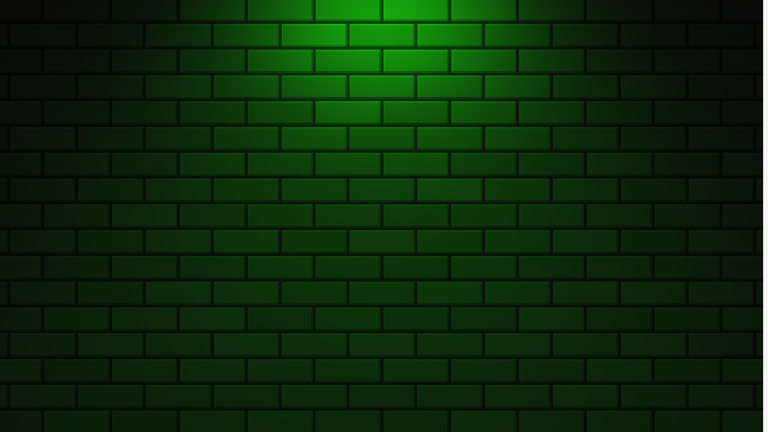
Give the GLSL for this background, as a Shadertoy shader.

```glsl
// A dark brick wall lit by a green spotlight from above, with a white strip on the right.

float hash(vec2 cell) {
    return fract(sin(dot(cell, vec2(127.1, 311.7))) * 43758.5453);
}

// Green light on the wall: offset.x from the lamp axis, offset.y down from the top
float spotlight(vec2 offset) {
    float coneWidth = 0.36 + 0.72 * offset.y;
    float cone = 0.33 * exp(-pow(abs(offset.x) / coneWidth, 2.0) - 1.05 * offset.y);
    vec2 core = (offset - vec2(0.0, 0.075)) / vec2(0.27, 0.19);
    return cone + 0.29 * exp(-dot(core, core));
}

// Soft line of the given half width around zero
float line(float distance, float halfWidth, float blur) {
    return 1.0 - smoothstep(halfWidth - blur, halfWidth + blur, abs(distance));
}

void mainImage(out vec4 fragColor, in vec2 fragCoord) {
    vec2 uv = fragCoord / iResolution.xy;
    float pixel = 1.0 / iResolution.y;
    vec2 offset = vec2((uv.x - 0.4974) * iResolution.x * pixel, 1.0 - uv.y);

    // Running bond: every other course shifts by half a brick
    vec2 brickSize = vec2(0.157, 0.0597);
    vec2 grid = (offset - vec2(0.0, 0.052)) / brickSize;
    grid.x += 0.5 * mod(floor(grid.y) + 1.0, 2.0);
    vec2 cell = floor(grid);
    vec2 local = (grid - cell) * brickSize;

    // Signed distance to the nearest joint, positive right of it or below it
    vec2 joint = local - brickSize * step(0.5 * brickSize, local);
    float blur = 0.6 * pixel;
    float mortar = max(line(joint.x, 0.0034, blur), line(joint.y, 0.0030, blur));

    // Thin lit bevel on the top and left, shaded bevel on the bottom and right
    float lit = max(line(joint.y - 0.0052, 0.0018, blur), 0.5 * line(joint.x - 0.0054, 0.0016, blur));
    float shaded = max(line(joint.y + 0.0050, 0.0020, blur), 0.7 * line(joint.x + 0.0052, 0.0016, blur));
    float shade = 0.92 + 0.14 * hash(cell) + 0.20 * lit - 0.30 * shaded;
    shade = mix(shade, 0.38, mortar);

    vec3 wall = vec3(0.037, 0.039, 0.034) + spotlight(offset) * vec3(0.07, 1.0, 0.02);
    vec3 color = wall * shade;

    // White strip along the right side
    float strip = smoothstep(-0.5, 0.5, (uv.x - 0.9938) / (pixel * iResolution.y) * iResolution.x);
    color = mix(color, vec3(0.96), strip);
    fragColor = vec4(color, 1.0);
}
```
